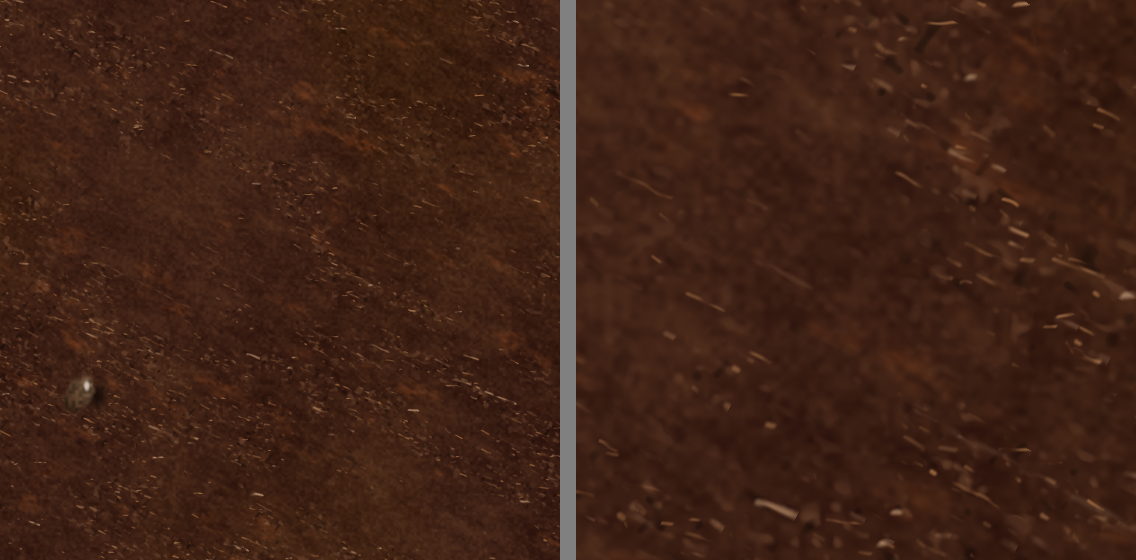
Left, the full canvas; right, a detail of the centre.
Give the GLSL for this texture, as a Shadertoy shader.

```glsl
// Dark rusty brown ground with slanted pale scratches, fine grain and one small pebble
#define DARK_BROWN vec3(0.205, 0.098, 0.064)
#define WARM_BROWN vec3(0.290, 0.162, 0.102)
#define OLIVE_TINT vec3(0.016, 0.014, -0.012)
#define RUST_TINT vec3(0.15, 0.075, 0.025)
#define FLECK_BROWN vec3(0.43, 0.275, 0.185)
#define SCRATCH_TAN vec3(0.62, 0.41, 0.24)
#define SCRATCH_PALE vec3(0.76, 0.62, 0.50)
#define SCRATCH_ANGLE -0.49
#define GRAIN_SCALE 190.0
#define GRAIN_AMOUNT 1.05
#define PEBBLE_POS vec2(0.140, 0.295)

float hash(vec2 p) {
    vec3 q = fract(p.xyx * vec3(0.1031, 0.1030, 0.0973));
    q += dot(q, q.yzx + 33.33);
    return fract((q.x + q.y) * q.z);
}

float noise(vec2 p) {
    vec2 i = floor(p), f = fract(p);
    f = f * f * (3.0 - 2.0 * f);
    return mix(mix(hash(i), hash(i + vec2(1, 0)), f.x),
               mix(hash(i + vec2(0, 1)), hash(i + vec2(1, 1)), f.x), f.y);
}

float fbm(vec2 p) {
    float sum = 0.0, amp = 0.5;
    for (int i = 0; i < 5; i++) {
        sum += amp * noise(p);
        p = mat2(1.6, 1.2, -1.2, 1.6) * p + 17.3;
        amp *= 0.5;
    }
    return sum / 0.97;
}

mat2 rotation(float a) {
    return mat2(cos(a), sin(a), -sin(a), cos(a));
}

// Worn areas where marks gather
float wornArea(vec2 q) {
    float broad = noise(q * vec2(4.0, 7.0) + 60.0);
    float tight = noise(q * vec2(13.0, 24.0) + 85.0);
    return smoothstep(0.42, 0.78, 0.45 * broad + 0.55 * tight);
}

// One scratch at most per cell; x is coverage, y is paleness
vec2 scratches(vec2 q, vec2 cell, float maxHalf, float density, float tilt, float seed) {
    float row = floor(q.y / cell.y);
    float shift = cell.x * hash(vec2(row + 200.0, seed));
    float column = floor((q.x + shift) / cell.x);
    vec2 corner = vec2(column * cell.x - shift, row * cell.y);
    vec2 id = vec2(column, row) + 100.0 + seed * 37.0;
    float pick = hash(id), r1 = hash(id + 11.7), r2 = hash(id + 23.1), r3 = hash(id + 41.9);
    float present = step(pick, density * (0.10 + 2.2 * wornArea(corner + 0.5 * cell)));

    float halfLen = maxHalf * mix(0.2, 1.0, r1 * r1);
    vec2 centre = vec2(mix(halfLen, cell.x - halfLen, r2), cell.y * mix(0.3, 0.7, r3));
    vec2 d = q - corner - centre;
    d.y -= d.x * tilt * (r1 + r3 - 1.0);
    d.y += 0.003 * (noise(q * 75.0 + seed) - 0.5);
    float dist = length(vec2(max(abs(d.x) - halfLen, 0.0), d.y));
    float width = max(mix(0.0020, 0.0042, r2 * r2), 1.5 / iResolution.y);
    float line = 1.0 - smoothstep(0.0, width, dist);

    // Broken, unevenly worn marks
    float wear = smoothstep(0.25, 0.85, noise(q * vec2(120.0, 230.0) + seed * 9.0));
    return vec2(present * line * wear * mix(0.22, 0.95, r3 * r3), r2 * r2 * r1);
}

vec3 pebble(vec3 ground, vec2 uv) {
    vec2 d = uv - PEBBLE_POS;
    vec2 s = (d - vec2(0.034, -0.002)) / vec2(0.015, 0.019);
    ground *= 1.0 - 0.6 * exp(-dot(s, s));

    vec2 e = rotation(-0.9) * d / vec2(0.041, 0.027);
    float rim = length(e) + 0.3 * (noise(uv * 70.0) - 0.5);
    float mask = 1.0 - smoothstep(0.65, 1.05, rim);
    float light = clamp(0.40 + 7.0 * d.x + 10.0 * d.y, 0.0, 1.0);
    float mottle = 0.7 + 0.6 * noise(uv * 160.0);
    vec3 stone = mix(vec3(0.22, 0.14, 0.08), vec3(0.48, 0.37, 0.28), light) * mottle;
    float glint = 1.0 - smoothstep(0.002, 0.009, length((d - vec2(0.015, 0.016)) * vec2(1.2, 0.7)));
    stone = mix(stone, vec3(0.86, 0.81, 0.77), glint * 0.85);
    return mix(ground, stone, mask);
}

void mainImage(out vec4 fragColor, in vec2 fragCoord) {
    vec2 uv = fragCoord / iResolution.y;
    vec2 q = rotation(-SCRATCH_ANGLE) * uv;
    float worn = wornArea(q);

    // Mottled ground with fine grain
    float mottle = fbm(uv * 6.0 + 3.0);
    float streak = fbm(q * vec2(22.0, 50.0) + 50.0);
    float grain = 0.6 * noise(uv * GRAIN_SCALE) + 0.4 * noise(q * GRAIN_SCALE * vec2(0.4, 0.8) + 90.0);
    float tone = 0.42 + 1.2 * (mottle - 0.5) + 1.0 * (streak - 0.5) + GRAIN_AMOUNT * (grain - 0.5);
    vec3 col = mix(DARK_BROWN, WARM_BROWN, clamp(tone, -0.5, 1.6));

    // Olive patches, mostly toward the upper right, and small rusty smudges
    float olive = noise(uv * 3.0 + 12.0) + 0.35 * smoothstep(0.8, 1.4, uv.x + 0.5 * uv.y);
    col += OLIVE_TINT * smoothstep(0.6, 1.1, olive);
    float smudge = smoothstep(0.6, 0.82, fbm(q * vec2(13.0, 26.0) + 31.0));
    col += RUST_TINT * smudge * noise(q * vec2(90.0, 170.0));

    // Faint worn flecks and soft dark dimples
    float fleck = 0.6 * noise(q * vec2(85.0, 165.0) + 14.0) + 0.4 * noise(uv * 170.0 + 44.0);
    col = mix(col, FLECK_BROWN, 0.65 * smoothstep(0.58, 0.88, fleck) * mix(0.30, 1.0, worn));
    float dimple = noise(rotation(0.7) * uv * 120.0 + 7.0);
    col *= 1.0 - 0.35 * smoothstep(0.72, 0.98, dimple) * mix(0.3, 1.0, worn);

    // Long scratches, short dashes and tiny flecks
    vec2 marks[4];
    marks[0] = scratches(q, vec2(0.24, 0.036), 0.095, 0.26, 0.10, 1.0) * vec2(0.85, 1.0);
    marks[1] = scratches(q, vec2(0.055, 0.015), 0.022, 0.27, 0.25, 2.0);
    marks[2] = scratches(q, vec2(0.034, 0.012), 0.011, 0.27, 0.60, 3.0);
    marks[3] = scratches(q, vec2(0.015, 0.010), 0.004, 0.18, 0.90, 4.0);
    for (int i = 0; i < 4; i++)
        col = mix(col, mix(SCRATCH_TAN, SCRATCH_PALE, marks[i].y), marks[i].x);

    fragColor = vec4(pebble(col, uv), 1.0);
}
```
